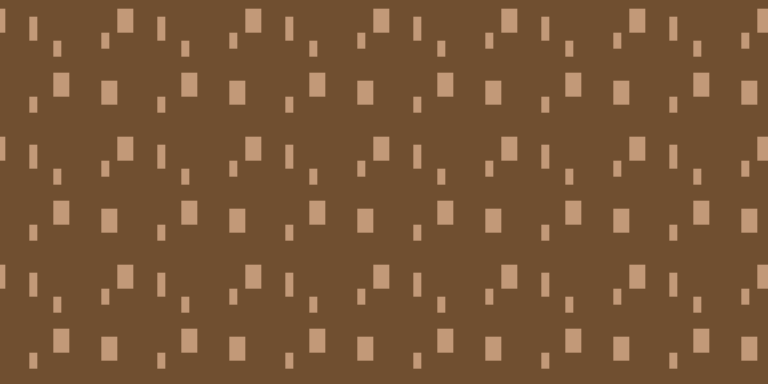
A WebGL 2 fragment shader for this pattern:

```glsl
#version 300 es
precision highp float;
// Tiled pattern of small tan blocks on a brown ground, six tiles across and three down.

uniform vec2 u_resolution;
out vec4 fragColor;

const float TILES_DOWN = 3.0;
const float CELLS = 16.0;                  // grid cells along each tile side
const vec2 TILE_SHIFT = vec2(0.667, 0.083); // in cells, from the top left
const vec3 BROWN = vec3(0.44, 0.31, 0.19);
const vec3 TAN = vec3(0.76, 0.60, 0.47);

// Blocks of one tile in cells: left, top, width, height
const int BLOCK_COUNT = 7;
const vec4 BLOCKS[BLOCK_COUNT] = vec4[BLOCK_COUNT](
    vec4(14.0, 1.0, 2.0, 3.0),
    vec4(3.0, 2.0, 1.0, 3.0),
    vec4(12.0, 4.0, 1.0, 2.0),
    vec4(6.0, 5.0, 1.0, 2.0),
    vec4(6.0, 9.0, 2.0, 3.0),
    vec4(12.0, 10.0, 2.0, 3.0),
    vec4(3.0, 12.0, 1.0, 2.0)
);

// Smooth coverage of a block that repeats with every tile
float blockCoverage(vec2 p, vec4 block, float pixel) {
    vec2 halfSize = 0.5 * block.zw;
    vec2 center = block.xy + halfSize;
    vec2 offset = mod(p - center + 0.5 * CELLS, CELLS) - 0.5 * CELLS;
    vec2 inside = clamp((halfSize - abs(offset)) / pixel + 0.5, 0.0, 1.0);
    return inside.x * inside.y;
}

// Coverage of all blocks at a point given in cells
float patternCoverage(vec2 p, float pixel) {
    float coverage = 0.0;
    for (int i = 0; i < BLOCK_COUNT; i++) {
        coverage = max(coverage, blockCoverage(p, BLOCKS[i], pixel));
    }
    return coverage;
}

void main() {
    // Cell coordinates, measured down from the top left
    float pixel = TILES_DOWN * CELLS / u_resolution.y;
    vec2 fromTop = vec2(gl_FragCoord.x, u_resolution.y - gl_FragCoord.y);
    vec2 cell = fromTop * pixel - TILE_SHIFT;

    fragColor = vec4(mix(BROWN, TAN, patternCoverage(cell, pixel)), 1.0);
}
```
